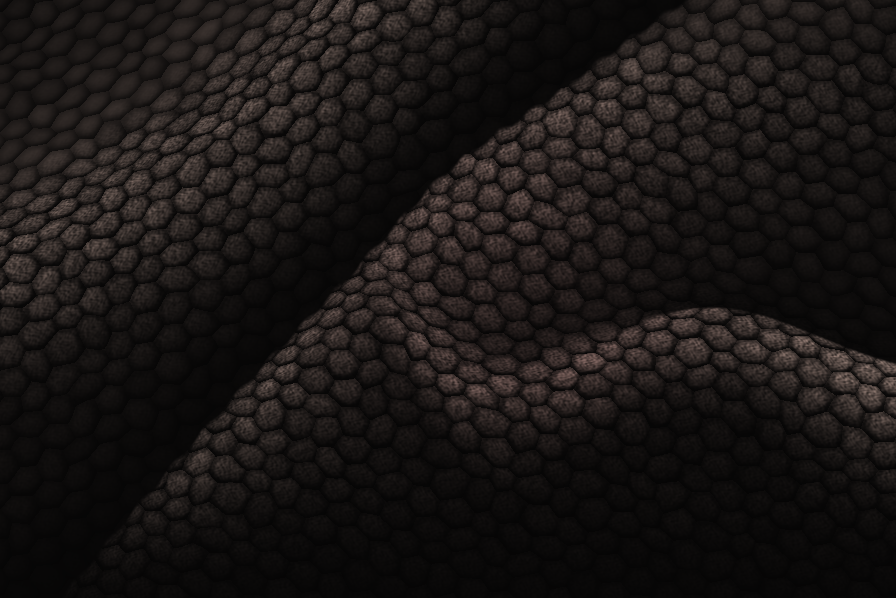
Write a Shadertoy shader that draws this texture.

```glsl
// Draws dark brown knitted cloth with rounded overlapping cells, draped in three soft folds.

const vec3 SHADOW_TINT = vec3(0.022, 0.020, 0.020);
const vec3 THREAD_TINT = vec3(0.94, 0.80, 0.74);
const vec3 VALLEY_TINT = vec3(1.02, 0.79, 0.75);

float hash21(vec2 p) {
    vec3 q = fract(vec3(p.xyx) * 0.1031);
    q += dot(q, q.yzx + 33.33);
    return fract((q.x + q.y) * q.z);
}

float valueNoise(vec2 p) {
    vec2 i = floor(p), f = fract(p);
    f = f * f * (3.0 - 2.0 * f);
    return mix(mix(hash21(i), hash21(i + vec2(1, 0)), f.x),
               mix(hash21(i + vec2(0, 1)), hash21(i + vec2(1, 1)), f.x), f.y);
}

vec2 rotate(vec2 p, float angle) {
    float c = cos(angle), s = sin(angle);
    return vec2(c * p.x - s * p.y, s * p.x + c * p.y);
}

float bell(float x, float width) {
    return exp(-x * x / (width * width));
}

// Offset from the centre of the nearest hexagonal cell
vec2 hexOffset(vec2 p) {
    vec2 period = vec2(1.0, 1.7320508);
    vec2 a = mod(p, period) - 0.5 * period;
    vec2 b = mod(p - 0.5 * period, period) - 0.5 * period;
    return dot(a, a) < dot(b, b) ? a : b;
}

// Fold outlines: height of each ridge at x
float backRidge(float x) {
    return 0.61 + 0.5 * x + 0.77 * x * (x - 0.3);
}

float middleEdge(float x) {
    return 0.02 + 1.116 * (x - 0.12) - 0.272 * (x - 0.12) * (x - 0.55)
         + 0.025 * bell(x - 0.75, 0.12);
}

float frontRidge(float x) {
    return 0.365 + 0.12 * bell(x - 1.19, 0.25) + 0.17 * bell(x - 0.62, 0.12);
}

// Brightness of the padded cells and their fine stitches
float knit(vec2 p, float pitch, float blur, vec2 lightDir) {
    vec2 drift = vec2(valueNoise(p * 19.0), valueNoise(p * 19.0 + 7.3)) - 0.5;
    vec2 uv = (p + 0.018 * drift) / pitch * vec2(1.0, 1.2);
    vec2 g = hexOffset(uv);
    vec2 id = floor((uv - g) * vec2(2.0, 1.1547) + 0.5);
    vec2 a = abs(g);
    float hexDist = max(a.x, dot(a, vec2(0.5, 0.866)));
    vec2 jitter = vec2(hash21(id + 3.1), hash21(id + 8.7)) - 0.5;
    float fray = 0.16 * (1.0 - blur) * (valueNoise(p * 150.0) - 0.5);
    float d = 2.0 * mix(hexDist, length(g + 0.14 * jitter), 0.65) + fray;

    // Each pad is open toward the light and shaded on its underside
    float facing = dot(g, lightDir);
    float underside = smoothstep(0.4, -0.4, facing);
    float gap = smoothstep(0.55 - 0.35 * blur, 1.06 + 0.1 * blur, d);
    float pad = 1.0 - gap * mix(0.56, 0.92, underside) * mix(1.0, 0.72, blur);
    float tone = 0.84 + 0.32 * hash21(id);
    float tilt = 1.0 + mix(0.85, 0.55, blur) * facing;

    vec2 stitch = p * 620.0;
    float weave = sin(stitch.x + 1.6 * sin(stitch.y * 0.5)) * sin(stitch.y + 0.8 * sin(stitch.x * 0.37));
    float grain = valueNoise(p * 260.0) - 0.5;
    float micro = 1.0 + (1.0 - blur) * (0.22 * weave + 0.75 * grain);
    return pad * tone * tilt * micro;
}

// Rear fold: sharp on the ridge, out of focus beyond it
vec3 backCloth(vec2 p, float edgeGap) {
    float slope = 0.27 + 1.54 * p.x;
    float d = (p.y - backRidge(p.x)) / sqrt(1.0 + slope * slope);
    float light = d > 0.0 ? 0.22 * exp(-d / 0.24) : 0.22 * bell(d, 0.18);
    light = (light + 0.032) * mix(0.42, 1.0, smoothstep(0.0, 0.17, edgeGap));
    float blur = 0.9 * smoothstep(0.0, 0.12, d) + 0.5 * smoothstep(0.12, 0.35, -d);
    vec2 q = rotate(p, -0.52);
    q.y += 0.03 * tanh(d / 0.05) + 0.35 * max(d, 0.0);
    return THREAD_TINT * light * knit(q, 0.055, blur, vec2(-0.2, 1.0));
}

// Middle and front folds share one continuous sheet
vec3 frontCloth(vec2 p, float depth) {
    float below = frontRidge(p.x) - p.y;
    float e = max(depth, 0.0);
    float rightSide = smoothstep(0.95, 1.2, p.x);

    float upper = 0.31 * exp(-e / 0.2) + 0.018;
    upper *= 1.0 - 0.35 * smoothstep(0.8, 1.0, p.y);
    upper *= 1.0 - 0.6 * rightSide * exp(-max(-below, 0.0) / 0.09);

    float ridgeLight = 0.25 * bell(below, 0.11) * smoothstep(0.5, 0.72, p.x);
    ridgeLight += 0.10 * bell(below - 0.08, 0.12) * smoothstep(1.2, 1.5, p.x);
    float sideLight = 0.26 * exp(-e / 0.11) * smoothstep(-0.1, 0.38, p.y);
    float lower = max(ridgeLight, sideLight) + 0.032;

    float width = mix(0.05, 0.003, smoothstep(0.85, 1.15, p.x));
    float light = mix(upper, lower, smoothstep(-width, width, below));
    light *= 0.65 + 0.35 * smoothstep(0.0, 0.03, e);

    // Cells tighten where the sheet turns away from view
    vec2 q = p + vec2(-0.75, 0.66) * 0.03 * exp(-e / 0.05);
    q.y -= 0.022 * tanh(below / 0.05);
    q = rotate(q, 0.38);
    float blur = 0.6 * smoothstep(0.15, 0.45, e) * smoothstep(0.0, 0.05, -below);
    blur = max(blur, 0.6 * smoothstep(0.82, 1.0, p.y));
    float valley = bell(length(p - vec2(0.88, 0.47)), 0.3);
    vec3 tint = mix(THREAD_TINT, VALLEY_TINT, valley);
    return tint * light * knit(q, 0.055, blur, vec2(-0.3, 0.95));
}

void mainImage(out vec4 fragColor, in vec2 fragCoord) {
    vec2 p = fragCoord / iResolution.y;
    float depth = (middleEdge(p.x) - p.y) / 1.45;
    float ripple = 0.003 * sin(p.x * 115.0);
    float soft = max(0.004, 1.0 / iResolution.y);
    float cover = smoothstep(-soft, soft, depth + ripple);
    vec3 color = mix(backCloth(p, -depth), frontCloth(p, depth), cover);
    color *= mix(0.45, 1.0, smoothstep(0.0, 0.22, p.y));
    fragColor = vec4(SHADOW_TINT + color, 1.0);
}
```
